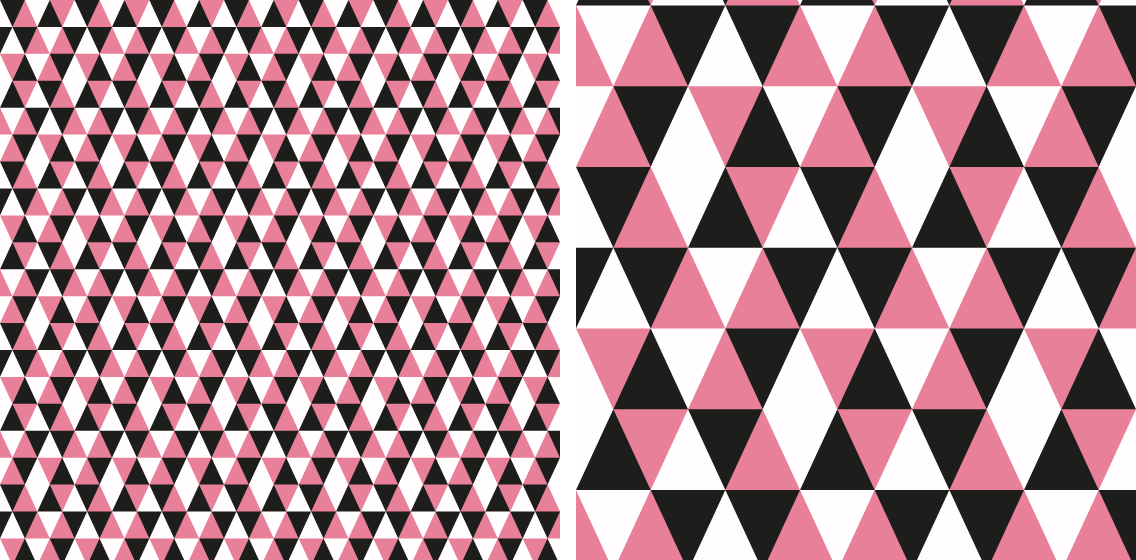
Left: the whole. Right: its middle third, enlarged.
Reproduce this pattern procedurally as a WebGL 2 fragment shader.

```glsl
#version 300 es
precision highp float;
// Rows of interlocking triangles in white, pink and black.
// Each row is a strip of alternating down and up triangles; the colour comes
// from the triangle's index modulo three, with the order set by the row.

uniform vec2 u_resolution;
out vec4 fragColor;

vec3 triangleColor(float index, float row, bool pointsDown) {
    vec3 white = vec3(1.0, 0.992, 0.992);
    vec3 pink = vec3(0.91, 0.50, 0.60);
    vec3 black = vec3(0.114, 0.114, 0.106);

    float slot = mod(index, 3.0);
    float band = mod(row, 3.0);

    // Mirrored band: white every third triangle, the rest by direction
    if (band == 1.0) return slot == 1.0 ? white : (pointsDown ? black : pink);

    // The two other bands swap black and pink
    if (slot == 0.0) return white;
    return (slot == 1.0) == (band == 0.0) ? black : pink;
}

vec3 pattern(vec2 uv) {
    // Strip coordinates: half triangle widths across, rows counted from the top
    float across = uv.x * 45.0;
    float down = (1.0 - uv.y) * 20.8;
    float row = floor(down);
    float depth = down - row;

    // Nearest downward triangle; alternate rows are staggered
    float stagger = 1.0 - mod(row, 2.0);
    float index = 2.0 * floor((across - stagger) * 0.5 + 0.5) + stagger;
    float side = across - index;
    bool pointsDown = abs(side) < 1.0 - depth;
    if (!pointsDown) index += side < 0.0 ? -1.0 : 1.0;

    return triangleColor(index, row, pointsDown);
}

void main() {
    // Average a 4 by 4 grid of samples to smooth the edges
    vec3 color = vec3(0.0);
    for (int i = 0; i < 16; i++) {
        vec2 offset = (vec2(i % 4, i / 4) - 1.5) / 4.0;
        color += pattern((gl_FragCoord.xy + offset) / u_resolution);
    }
    fragColor = vec4(color / 16.0, 1.0);
}
```
